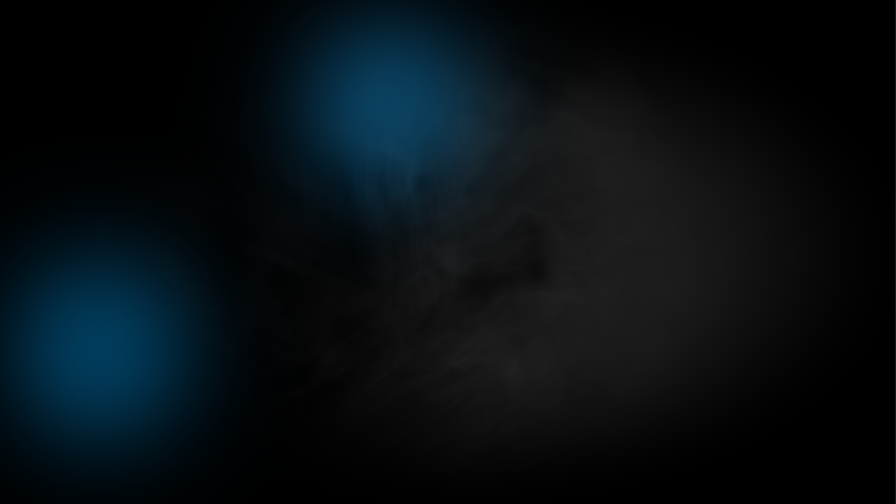
A Shadertoy shader for this background:

```glsl
// Dark studio backdrop: two soft blue lights behind a drifting grey haze.
// The haze is a slanted density ramp broken up by domain-warped value noise,
// combed by directed filaments and closed by an elliptical vignette.

const vec3 BLUE_LIGHT = vec3(0.004, 0.232, 0.358);
const vec3 SMOKE_GREY = vec3(0.109, 0.108, 0.108);
const vec3 RIM_GREY = vec3(0.10);

// Sine-free hash of a lattice point
float hash21(vec2 p) {
    vec3 q = fract(vec3(p.xyx) * 0.1031);
    q += dot(q, q.yzx + 33.33);
    return fract((q.x + q.y) * q.z);
}

float valueNoise(vec2 p) {
    vec2 cell = floor(p);
    vec2 f = fract(p);
    f = f * f * f * (f * (f * 6.0 - 15.0) + 10.0);
    float low = mix(hash21(cell), hash21(cell + vec2(1, 0)), f.x);
    float high = mix(hash21(cell + vec2(0, 1)), hash21(cell + vec2(1, 1)), f.x);
    return mix(low, high, f.y);
}

// Layered noise centred on zero
float fbm(vec2 p) {
    const mat2 turn = mat2(1.6, 1.2, -1.2, 1.6);
    float sum = -0.48;
    float weight = 0.5;
    for (int i = 0; i < 5; i++) {
        sum += weight * valueNoise(p);
        p = turn * p + 7.3;
        weight *= 0.53;
    }
    return sum;
}

// Thin ridges drawn out along a direction given in radians
float filaments(vec2 p, float angle, vec2 warp) {
    vec2 along = vec2(cos(angle), sin(angle));
    vec2 q = vec2(dot(p, along), dot(p, vec2(-along.y, along.x)));
    q = (q + warp * 0.12) * vec2(3.5, 16.0);
    float sum = 0.0;
    float weight = 0.5;
    for (int i = 0; i < 4; i++) {
        float ridge = 1.0 - abs(2.0 * valueNoise(q) - 1.0);
        sum += weight * (ridge * ridge - 0.45);
        q = q * 1.9 + 11.7;
        weight *= 0.65;
    }
    return sum;
}

// Soft elliptical spot, 1 at its centre; sharpness 1 gives a Gaussian
float spot(vec2 p, vec2 centre, vec2 radius, float sharpness) {
    vec2 d = (p - centre) / radius;
    return exp(-pow(dot(d, d), sharpness));
}

// Soft thread between two points
float thread(vec2 p, vec2 a, vec2 b, float width) {
    vec2 ab = b - a;
    float t = clamp(dot(p - a, ab) / dot(ab, ab), 0.0, 1.0);
    float d = length(p - a - ab * t) / width;
    return exp(-d * d);
}

float vignette(vec2 uv) {
    return 1.0 - smoothstep(0.43, 1.05, length(uv * 2.0 - 1.0));
}

// Haze density, with p in units of canvas height
float smoke(vec2 p, vec2 warp) {
    float billow = fbm(p * 4.5 + warp * 2.5);
    float slant = p.x - 0.32 * (p.y - 0.5);
    float density = smoothstep(0.60, 1.22, slant + billow * 0.2);
    density *= 1.0 + billow * mix(0.8, 0.12, smoothstep(1.0, 1.5, p.x));

    // Thin veils on the left and under the upper light
    density += 0.13 * spot(p, vec2(0.55, 0.50), vec2(0.26, 0.24), 1.0)
             * max(0.0, 1.0 + billow * 2.5);
    density += 0.10 * spot(p, vec2(0.79, 0.54), vec2(0.06, 0.14), 1.0);

    // Grain falls rightward at left, hangs under the light, climbs below
    density += 0.20 * filaments(p, -0.45, warp) * spot(p, vec2(0.55, 0.50), vec2(0.28, 0.22), 1.5);
    density += 0.30 * filaments(p, 1.62, warp) * spot(p, vec2(0.80, 0.55), vec2(0.14, 0.20), 1.5);
    density += 0.28 * filaments(p, 0.55, warp) * spot(p, vec2(0.82, 0.27), vec2(0.34, 0.20), 1.5);
    density += 0.28 * filaments(p, 0.35, warp * 2.0) * spot(p, vec2(1.02, 0.53), vec2(0.20, 0.17), 1.5);
    density += 0.10 * thread(p, vec2(0.50, 0.51), vec2(0.74, 0.41), 0.012);

    // Rounded fold, crisp on its left side
    float fold = length((p + warp * 0.06 - vec2(0.98, 0.53)) / vec2(0.13, 0.085));
    density += 0.20 * (1.0 - smoothstep(0.85, 1.10, fold)) * (1.0 - smoothstep(0.86, 1.06, p.x));

    // Dark hollows and creases
    density *= 1.0 - 0.65 * spot(p, vec2(0.70, 0.50), vec2(0.07, 0.11), 1.0);
    density *= 1.0 - 0.85 * spot(p, vec2(0.45, 0.49), vec2(0.06, 0.13), 1.0);
    density *= 1.0 - 0.35 * thread(p + warp * 0.05, vec2(0.97, 0.43), vec2(1.07, 0.46), 0.025);
    density *= 1.0 - 0.25 * thread(p + warp * 0.05, vec2(1.08, 0.45), vec2(1.07, 0.54), 0.018);
    return max(density, 0.0);
}

void mainImage(out vec4 fragColor, in vec2 fragCoord) {
    vec2 uv = fragCoord / iResolution.xy;
    vec2 p = fragCoord / iResolution.y;

    // Grey haze
    vec2 warp = vec2(fbm(p * 3.0 + 2.0), fbm(p * 3.0 + 19.0));
    vec3 color = SMOKE_GREY * smoke(p, warp) * vignette(uv);

    // Blue lights; the upper one is veiled by faint streaks at its foot
    float upper = spot(p, vec2(0.772, 0.790), vec2(0.193, 0.190), 1.1);
    float lower = spot(p, vec2(0.197, 0.306), vec2(0.200, 0.205), 1.1);
    float foot = 1.0 - smoothstep(0.58, 0.74, p.y);
    float veil = 1.0 + 0.35 * foot * filaments(p, 1.62, warp);
    color += BLUE_LIGHT * (upper * veil + lower);
    color += vec3(0.030, 0.012, 0.008) * upper;

    // Hairline rim on the right border
    color += RIM_GREY * smoothstep(0.9980, 0.9995, uv.x);

    fragColor = vec4(color, 1.0);
}
```
